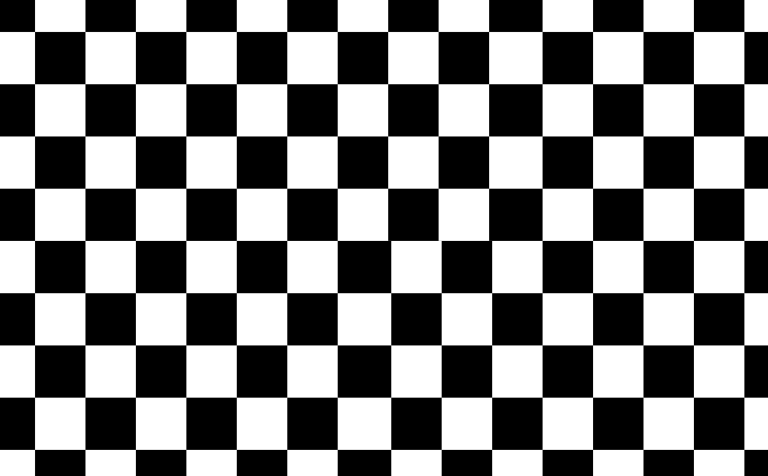
A Shadertoy shader for this pattern:

```glsl
// Black and white checkerboard with one slightly wider column in each half.

const vec3 DARK = vec3(0.0);
const vec3 LIGHT = vec3(1.0);

// Lengths are fractions of the canvas, measured from its top left corner.
const vec2 CELL = vec2(0.06569, 0.10975);        // width and height of a square
const vec2 FIRST_EDGE = vec2(0.0456, 0.0672);    // first full column and row
const float WIDE_EXTRA = 0.0040;                 // added width of the wide column
const float WIDE_UPPER = 9.0;                    // its index in the upper half
const float WIDE_LOWER = 6.0;                    // its index in the lower half
const float SPLIT_ROW = 4.0;                     // first row of the lower half
const float EDGE_PIXELS = 1.1;                   // width of the edge smoothing

// Removes the extra width of the wide column, so that all columns are equal.
float evenColumns(float x, float wideColumn) {
    float across = (x - wideColumn * CELL.x) / (CELL.x + WIDE_EXTRA);
    return x - WIDE_EXTRA * clamp(across, 0.0, 1.0);
}

// Alternates between +1 in even cells and -1 in odd cells, with smooth edges.
vec2 squareWave(vec2 cells, vec2 edgeWidth) {
    vec2 parity = 1.0 - 2.0 * mod(floor(cells), 2.0);
    vec2 edgeDistance = 0.5 - abs(fract(cells) - 0.5);
    return parity * clamp(2.0 * edgeDistance / edgeWidth, 0.0, 1.0);
}

void mainImage(out vec4 fragColor, in vec2 fragCoord) {
    vec2 uv = fragCoord / iResolution.xy;
    vec2 p = vec2(uv.x, 1.0 - uv.y) - FIRST_EDGE;

    // The wide column changes place between the two halves.
    bool lowerHalf = p.y > SPLIT_ROW * CELL.y;
    p.x = evenColumns(p.x, lowerHalf ? WIDE_LOWER : WIDE_UPPER);

    // Cells whose column and row have the same parity are dark.
    vec2 edgeWidth = EDGE_PIXELS / (iResolution.xy * CELL);
    vec2 wave = squareWave(p / CELL, edgeWidth);
    float light = 0.5 - 0.5 * wave.x * wave.y;

    fragColor = vec4(mix(DARK, LIGHT, light), 1.0);
}
```
